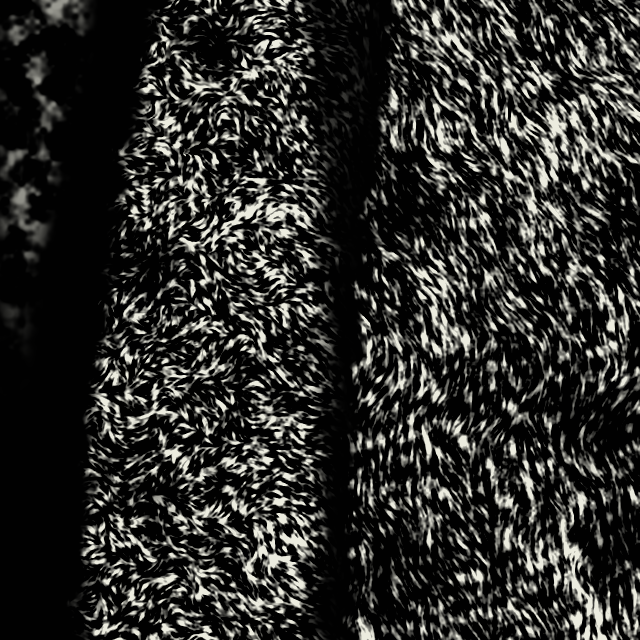
A WebGL 1 fragment shader for this texture:

```glsl
precision highp float;

uniform vec2 u_resolution;

#define FIBER_FREQ 250.0
#define FIBER_STEP 0.0019
#define FIBER_TAPS 7
#define CONTRAST 5.0
#define CUTOFF 0.488
#define SWIRL_FREQ 24.0
#define CLUMP_FREQ 30.0
#define EDGE_RAGGED 0.03
#define TINT vec3(1.0, 1.0, 0.945)
#define BLACK_LEVEL 0.004

float hash(vec2 p) {
  return fract(sin(dot(p, vec2(127.1, 311.7))) * 43758.5453);
}

float noise(vec2 p) {
  vec2 i = floor(p), f = fract(p);
  f = f * f * (3.0 - 2.0 * f);
  float low = mix(hash(i), hash(i + vec2(1.0, 0.0)), f.x);
  float high = mix(hash(i + vec2(0.0, 1.0)), hash(i + 1.0), f.x);
  return mix(low, high, f.y);
}

float spot(vec2 p, float x, float y, float rx, float ry) {
  vec2 d = (p - vec2(x, y)) / vec2(rx, ry);
  return exp(-dot(d, d));
}

// Fold outlines as functions of height
float leftFoldStart(float y) { return 0.123 + 0.02 * y + 0.1 * y * y; }
float leftFoldEnd(float y) { return 0.496 + 0.03 * sin(3.14 * y) - 0.01 * y; }
float rightFoldStart(float y) { return 0.545 + 0.06 * y * y; }

// Direction in which the hair lies
float hairAngle(vec2 p) {
  float swirl = noise(p * SWIRL_FREQ) + 0.6 * noise(p * SWIRL_FREQ * 2.6 + 9.0) - 0.8;
  if (p.x < 0.5 * (leftFoldEnd(p.y) + rightFoldStart(p.y))) {
    float across = (p.x - leftFoldStart(p.y)) / (leftFoldEnd(p.y) - leftFoldStart(p.y));
    return mix(0.4, -0.7, across) + swirl * mix(3.6, 1.3, smoothstep(0.45, 0.95, across));
  }
  float band = (p.y - 0.39) / 0.08;
  float angle = -1.08 - 0.8 * exp(-band * band) - 0.25 * smoothstep(0.35, 0.2, p.y);
  angle += 0.5 * smoothstep(0.85, 1.0, p.x) * smoothstep(0.6, 0.9, p.y);
  return angle + swirl * 1.0;
}

// Noise averaged along the hair direction, centred on the point
float fibers(vec2 p, float stride) {
  float a = hairAngle(p), sum = 0.0;
  p -= 0.5 * float(FIBER_TAPS - 1) * stride * vec2(cos(a), sin(a));
  for (int i = 0; i < FIBER_TAPS; i++) {
    sum += 0.75 * noise(p * FIBER_FREQ) + 0.25 * noise(p * FIBER_FREQ * 0.43 + 17.0);
    a = hairAngle(p);
    p += stride * vec2(cos(a), sin(a));
  }
  return sum / float(FIBER_TAPS);
}

// Broad light and shadow over the fur
float relief(vec2 p) {
  float light = 1.4 * spot(p, 0.569, 0.475, 0.014, 0.035);
  light += 0.8 * spot(p, 0.68, 0.55, 0.035, 0.05);
  light += 0.8 * spot(p, 0.905, 0.83, 0.025, 0.035);
  light += 0.8 * spot(p, 0.89, 0.15, 0.02, 0.06);
  light += 1.0 * spot(p, 0.92, 0.04, 0.025, 0.03);
  light += 0.8 * spot(p, 0.43, 0.94, 0.045, 0.07);
  light += 0.7 * spot(p, 0.36, 0.65, 0.12, 0.07);
  light += 0.7 * spot(p, 0.43, 0.13, 0.06, 0.09);
  light += 0.5 * spot(p, 0.80, 0.82, 0.12, 0.16);
  light += 0.6 * spot(p, 0.24, 0.87, 0.02, 0.04);
  light += 0.6 * spot(p, 0.98, 0.41, 0.03, 0.02);
  light -= 1.1 * spot(p, 0.64, 0.68, 0.05, 0.045);
  light -= 1.1 * spot(p, 0.93, 0.34, 0.08, 0.04);
  light -= 1.4 * spot(p, 0.96, 0.16, 0.04, 0.06);
  light -= 1.1 * spot(p, 0.89, 0.87, 0.03, 0.02);
  light -= 0.9 * spot(p, 0.24, 0.59, 0.07, 0.04);
  light -= 0.9 * spot(p, 0.32, 0.94, 0.06, 0.05);
  light -= 0.6 * spot(p, 0.24, 0.22, 0.08, 0.05);
  return light - 0.7 * spot(p, 0.60, 0.12, 0.06, 0.12);
}

// Out of focus tufts at the far left
float blurredTufts(vec2 p) {
  vec2 q = mat2(0.8, 0.6, -0.6, 0.8) * p;
  float n = 0.45 * noise(q * 31.0 + 4.0) + 0.35 * noise(q * 67.0) + 0.2 * noise(p * 118.0);
  n += 0.12 * spot(p, 0.10, 0.99, 0.06, 0.04) + 0.13 * spot(p, 0.04, 0.71, 0.03, 0.06);
  float limit = mix(0.06, 0.155, smoothstep(0.4, 1.0, p.y));
  float mask = smoothstep(limit, limit - 0.05, p.x) * smoothstep(0.35, 0.75, p.y);
  return 0.6 * mask * smoothstep(-0.02, 0.03, p.x) * smoothstep(0.52, 0.84, n);
}

void main() {
  vec2 p = gl_FragCoord.xy / u_resolution;

  // Ragged fold masks
  float x = p.x + EDGE_RAGGED * (noise(p * 38.0) + 0.5 * noise(p * 95.0) - 0.75);
  float start = leftFoldStart(p.y), end = leftFoldEnd(p.y), next = rightFoldStart(p.y);
  float leftFold = smoothstep(start - 0.006, start + 0.022, x) * smoothstep(end + 0.02, end - 0.045, x);
  float rightFold = smoothstep(next - 0.004, next + 0.014, x);
  float gapFur = smoothstep(0.45, 0.5, x) * smoothstep(next, next - 0.06, x);
  gapFur *= mix(0.07, 0.27, smoothstep(0.6, 0.95, p.y));
  float coverage = max(max(leftFold, rightFold), gapFur);

  // Hair strands lit by clumps and relief
  float clump = noise(p * CLUMP_FREQ + 31.0) + 0.8 * noise(p * CLUMP_FREQ * 2.2) - 0.9;
  float light = relief(p) + 0.85 * clump;
  float strand = fibers(p, FIBER_STEP * mix(0.85, 1.25, rightFold)) - CUTOFF;
  strand += 0.08 * light - 0.05 * (1.0 - coverage);
  float fur = clamp(strand * CONTRAST, 0.0, 1.0) * coverage;
  fur *= clamp(0.98 + 0.35 * light, 0.2, 1.25);

  float value = min(fur + blurredTufts(p), 0.92);
  gl_FragColor = vec4(BLACK_LEVEL + TINT * value, 1.0);
}
```
